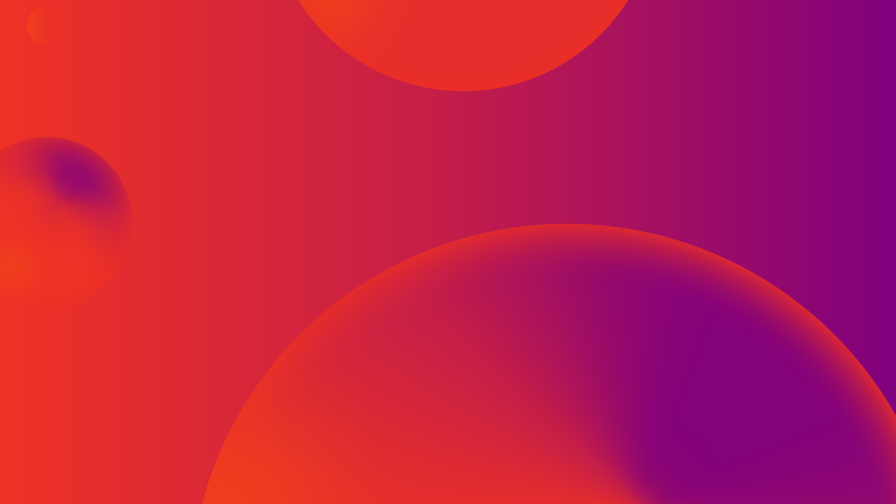
Write a Shadertoy shader that draws this background.

```glsl
// Glossy spheres floating over a horizontal red-to-violet gradient.
// Each sphere is an antialiased disc shaded by an angular sweep around an
// off-centre pivot, with a warm rim and an orange highlight blended on top.

// Palette
const vec3 RED     = vec3(0.935, 0.195, 0.145);
const vec3 CRIMSON = vec3(0.765, 0.115, 0.285);
const vec3 VIOLET  = vec3(0.50, 0.00, 0.49);
const vec3 ORANGE  = vec3(0.945, 0.25, 0.105);
const vec3 RIM     = vec3(0.92, 0.18, 0.15);

// Sweep angles in radians: fully violet inside x, fully red beyond y
const vec2 WIDE_SWEEP   = vec2(0.30, 2.90);
const vec2 NARROW_SWEEP = vec2(0.20, 2.25);
const float PIVOT_SOFTNESS = 0.035;

// Lengths are in canvas heights
struct Sphere {
    vec2 center;
    float radius;
    vec2 pivot;        // origin of the angular sweep
    float heading;     // direction of the violet side
    vec2 sweep;
    float violet;      // strength of the violet side
    float rimWidth;
    float rimStrength;
    vec2 highlight;    // centre of the orange glow
    float glowRadius;
};

const Sphere LARGE = Sphere(vec2(1.125, -0.194), 0.75, vec2(1.265, 0.0),
    0.79, WIDE_SWEEP, 0.97, 0.115, 0.85, vec2(0.46, 0.0), 0.30);
const Sphere TOP = Sphere(vec2(0.919, 1.206), 0.387, vec2(0.30, 1.40),
    -0.35, WIDE_SWEEP, 0.10, 0.05, 0.9, vec2(0.66, 1.01), 0.13);
const Sphere LEFT = Sphere(vec2(0.0926, 0.558), 0.170, vec2(0.115, 0.60),
    0.96, NARROW_SWEEP, 0.92, 0.075, 0.65, vec2(0.02, 0.47), 0.07);

// Small crescent in the upper left corner
const vec2 DOT_CENTER = vec2(0.090, 0.949);
const float DOT_RADIUS = 0.037;

// Red, crimson and violet at 0, 0.5 and 1
vec3 ramp(float t) {
    return t < 0.5 ? mix(RED, CRIMSON, t * 2.0)
                   : mix(CRIMSON, VIOLET, t * 2.0 - 1.0);
}

// Coverage of a disc, smoothed over about one pixel
float discMask(float depth) {
    float pixel = 1.0 / iResolution.y;
    return smoothstep(-0.75 * pixel, 0.75 * pixel, depth);
}

vec3 paintSphere(vec3 behind, vec2 p, Sphere s) {
    float depth = s.radius - length(p - s.center);

    // Angular sweep, softened close to its pivot
    vec2 ray = p - s.pivot;
    float dist = length(ray);
    vec2 axis = vec2(cos(s.heading), sin(s.heading));
    float angle = acos(clamp(dot(ray, axis) / max(dist, 1e-4), -1.0, 1.0));
    float tone = 1.0 - smoothstep(s.sweep.x, s.sweep.y, angle);
    tone = mix(tone, 0.45, exp(-dist / PIVOT_SOFTNESS));
    vec3 color = ramp(tone * s.violet);

    // Warm rim fading quickly inwards, then orange highlight
    float rim = 1.0 - clamp(depth / s.rimWidth, 0.0, 1.0);
    color = mix(color, RIM, s.rimStrength * rim * rim);
    float glow = length(p - s.highlight) / s.glowRadius;
    color = mix(color, ORANGE, 0.8 * exp(-2.0 * glow * glow));
    return mix(behind, color, discMask(depth));
}

vec3 paintCrescent(vec3 behind, vec2 p) {
    vec2 local = (p - DOT_CENTER) / DOT_RADIUS;
    float mask = discMask(DOT_RADIUS * (1.0 - length(local)));
    float fade = 1.0 - smoothstep(-1.0, 0.6, local.x);
    return mix(behind, mix(RED, ORANGE, fade), mask * mix(0.3, 0.9, fade));
}

void mainImage(out vec4 fragColor, in vec2 fragCoord) {
    vec2 p = fragCoord / iResolution.y;
    vec3 color = ramp(fragCoord.x / iResolution.x);

    color = paintCrescent(color, p);
    color = paintSphere(color, p, TOP);
    color = paintSphere(color, p, LEFT);
    color = paintSphere(color, p, LARGE);

    fragColor = vec4(color, 1.0);
}
```
